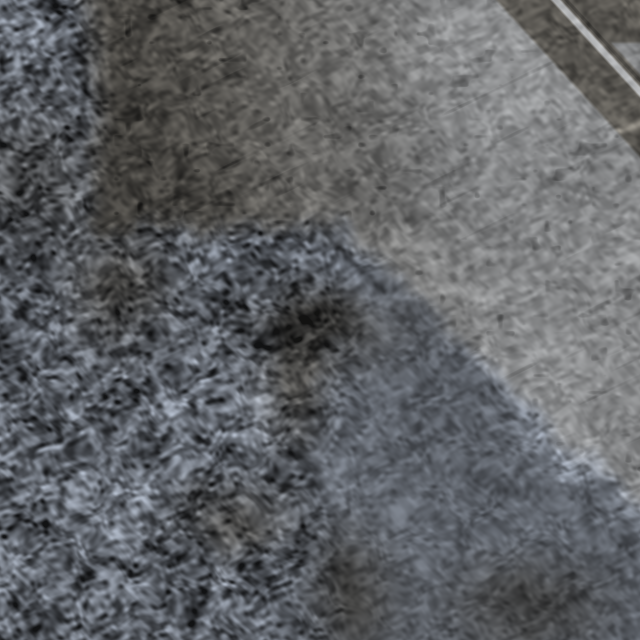
Write a WebGL 1 fragment shader that draws this texture.

```glsl
precision highp float;
uniform vec2 u_resolution;

#define GRAIN_SCALE 105.0
#define LEAF_CONTRAST 0.80
#define FIELD_CONTRAST 0.34
#define LEAF_TONE 0.365
#define SLOPE_TONE 0.375
#define FIELD_DARK 0.285
#define FIELD_LIGHT 0.545
#define COOL vec3(0.95, 1.0, 1.08)
#define WARM vec3(1.03, 1.0, 0.94)
#define NEUTRAL vec3(0.99, 1.0, 1.01)

float hash(vec2 p) {
  return fract(sin(dot(p, vec2(127.1, 311.7))) * 43758.5);
}

float noise(vec2 p) {
  vec2 i = floor(p), f = fract(p);
  f = f * f * (3.0 - 2.0 * f);
  return mix(mix(hash(i), hash(i + vec2(1.0, 0.0)), f.x),
             mix(hash(i + vec2(0.0, 1.0)), hash(i + vec2(1.0, 1.0)), f.x), f.y);
}

float fbm(vec2 p) {
  float sum = 0.0, weight = 0.5;
  for (int i = 0; i < 4; i++) {
    sum += weight * noise(p);
    p = mat2(0.8, 0.6, -0.6, 0.8) * p * 2.03 + 7.3;
    weight *= 0.5;
  }
  return sum / 0.9375;
}

vec2 turn(vec2 p, float angle) {
  float c = cos(angle), s = sin(angle);
  return vec2(c * p.x + s * p.y, c * p.y - s * p.x);
}

// Soft elliptical patch
float patchAt(vec2 p, vec2 centre, vec2 radius) {
  vec2 d = (p - centre) / radius;
  return exp(-dot(d, d));
}

// Soft line segment
float stroke(vec2 p, vec2 a, vec2 b, float width) {
  vec2 ab = b - a;
  float t = clamp(dot(p - a, ab) / dot(ab, ab), 0.0, 1.0);
  float d = length(p - a - ab * t) / width;
  return exp(-d * d);
}

// Fine flecks, centred on zero
float fineGrain(vec2 p) {
  vec2 q = p + 0.012 * vec2(noise(p * 28.0), noise(p * 28.0 + 40.0));
  float wide = noise(turn(q, 0.35) * GRAIN_SCALE * vec2(0.8, 1.3));
  float steep = noise(turn(q, -0.75) * GRAIN_SCALE * vec2(0.9, 1.5) + 19.0);
  float coarse = noise(q * GRAIN_SCALE * 0.5 + 51.0);
  return 0.45 * wide + 0.35 * steep + 0.2 * coarse - 0.5;
}

void main() {
  vec2 p = gl_FragCoord.xy / u_resolution;
  float broad = fbm(p * 7.0) - 0.5;
  float clumps = fbm(p * 17.0 + 30.0) - 0.5;
  vec2 w = p + 0.07 * vec2(broad, clumps);
  float grain = fineGrain(p);

  // Zones: upper field, lower slope and rough leaves
  float border = 0.635 - 0.95 * max(p.x - 0.54, 0.0);
  float field = smoothstep(-0.025, 0.035, w.y - border)
              * smoothstep(0.10, 0.17, w.x);
  float leaves = (1.0 - field) * (1.0 - smoothstep(0.42, 0.62, w.x + 0.12 * (0.3 - p.y)));

  // Large tones
  float light = smoothstep(0.18, 0.78, w.x + 0.15 * (p.y - 0.8));
  float fieldTone = mix(FIELD_DARK, FIELD_LIGHT, light) + 0.16 * broad;
  fieldTone -= 0.085 * patchAt(w, vec2(0.68, 0.72), vec2(0.14, 0.09));
  float lowTone = mix(SLOPE_TONE, LEAF_TONE, leaves) + (0.12 + 0.22 * leaves) * clumps;
  lowTone += 0.10 * broad;
  float tone = mix(lowTone, fieldTone, field);

  // Shaded brown hollows
  float hollow = patchAt(w, vec2(0.20, 0.55), vec2(0.07, 0.08));
  hollow += patchAt(w, vec2(0.51, 0.49), vec2(0.10, 0.05));
  hollow += patchAt(w, vec2(0.46, 0.41), vec2(0.05, 0.09));
  hollow += 0.9 * patchAt(w, vec2(0.37, 0.19), vec2(0.07, 0.05));
  hollow += 0.9 * patchAt(w, vec2(0.55, 0.07), vec2(0.06, 0.09));
  hollow += 0.7 * patchAt(w, vec2(0.82, 0.05), vec2(0.11, 0.06));
  hollow += 0.5 * patchAt(w, vec2(0.05, 0.72), vec2(0.09, 0.12));
  hollow = min(hollow, 1.0);
  tone -= 0.135 * hollow;

  // Grain, dark specks and slanting scratches
  float contrast = mix(FIELD_CONTRAST, LEAF_CONTRAST, leaves);
  tone += grain * contrast * (1.0 - 0.35 * hollow);
  float specks = smoothstep(0.80, 0.98, noise(p * vec2(55.0, 75.0) + 9.0));
  float scratches = smoothstep(0.80, 0.98, noise(turn(p, 0.45) * vec2(14.0, 80.0)));
  tone -= field * (0.11 * specks + 0.07 * scratches);

  // Pale ridge, paths and dark crack
  float ridge = stroke(w, vec2(0.70, 0.475), vec2(1.02, 0.165), 0.022);
  tone += ridge * (0.13 + 0.3 * grain) * smoothstep(0.60, 0.85, p.x);
  tone += 0.10 * stroke(w, vec2(0.62, 0.53), vec2(0.77, 0.56), 0.013);
  tone += 0.13 * stroke(p, vec2(0.407, 0.41), vec2(0.398, 0.33), 0.006);
  tone -= 0.15 * stroke(p, vec2(0.52, 0.62), vec2(0.60, 0.545), 0.007);

  vec3 tint = mix(COOL, NEUTRAL, field);
  float brown = max(0.75 * hollow, field * (1.0 - light));
  tint = mix(tint, WARM, brown);

  // Corner road with its pale kerb
  float across = dot(p - vec2(0.775, 1.0), vec2(0.737, 0.676));
  float road = smoothstep(-0.003, 0.004, across);
  float kerb = 1.0 - smoothstep(0.003, 0.008, abs(across - 0.069));
  float seam = 1.0 - smoothstep(0.001, 0.004, abs(across - 0.081));
  float paving = smoothstep(0.950, 0.958, p.x) * smoothstep(0.084, 0.090, across)
               * (1.0 - smoothstep(0.930, 0.937, p.y));
  float roadTone = 0.335 + 0.30 * grain + 0.12 * clumps - 0.08 * seam;
  roadTone += 0.16 * paving + 0.20 * stroke(p, vec2(0.97, 0.795), vec2(1.01, 0.81), 0.006);
  roadTone = mix(roadTone, 0.69 + 0.25 * grain, kerb);
  tone = mix(tone, roadTone, road);
  tint = mix(tint, mix(WARM, NEUTRAL, max(kerb, paving)), road);

  gl_FragColor = vec4(clamp(tone, 0.07, 0.85) * tint, 1.0);
}
```
